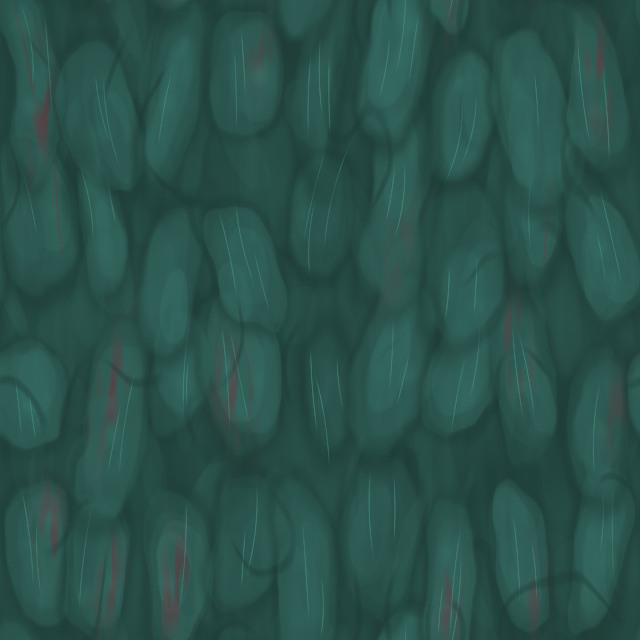
Reproduce this texture procedurally as a three.js fragment shader.

```glsl
varying vec2 vUv;

vec3 hash(vec2 p, float seed) {
  vec3 k = vec3(dot(p, vec2(127.1, 311.7)), dot(p, vec2(269.5, 183.3)), dot(p, vec2(419.2, 371.9)));
  return fract(sin(k + seed * 17.3) * 43758.5);
}

vec2 wrapCell(vec2 cell, vec2 period) {
  return floor(mod(cell + 0.5, period));
}

float cornerSlope(vec2 cell, vec2 f, vec2 corner, vec2 period) {
  float angle = 6.2832 * hash(wrapCell(cell + corner, period), 3.0).x;
  return dot(vec2(cos(angle), sin(angle)), f - corner);
}

// Gradient noise that repeats after a whole number of cells
float noise(vec2 uv, vec2 period) {
  vec2 p = uv * period, cell = floor(p), f = p - cell;
  vec2 s = f * f * f * (f * (f * 6.0 - 15.0) + 10.0);
  float low = mix(cornerSlope(cell, f, vec2(0, 0), period), cornerSlope(cell, f, vec2(1, 0), period), s.x);
  float high = mix(cornerSlope(cell, f, vec2(0, 1), period), cornerSlope(cell, f, vec2(1, 1), period), s.x);
  return mix(low, high, s.y);
}

// Approximate distance to a squarish upright oval
float ovalDistance(vec2 p, vec2 radius) {
  vec2 q = pow(abs(p / radius) + 1e-4, vec2(2.4));
  return (pow(q.x + q.y, 0.4167) - 1.0) * radius.x;
}

// Scattered translucent brush strokes, leaning either way
vec3 paintStrokes(vec3 color, vec2 uv, vec2 grid, float seed, vec3 dark, vec3 light, float opacity) {
  vec2 cell = floor(uv * grid);
  for (int y = -1; y <= 1; y++) {
    for (int x = -1; x <= 1; x++) {
      vec2 c = cell + vec2(x, y), id = wrapCell(c, grid);
      vec3 h = hash(id, seed), k = hash(id, seed + 1.0);
      vec2 p = uv - (c + h.xy) / grid;
      p.x -= (k.x - 0.5) * 0.7 * p.y + (h.z - 0.5) * 3.0 * p.y * p.y;
      float d = ovalDistance(p, vec2(0.08 + 0.36 * k.y, 0.3 + 0.4 * k.z) / grid);
      color = mix(color, mix(dark, light, h.z), opacity * smoothstep(0.002, -0.002, d));
    }
  }
  return color;
}

float creases(vec2 uv, vec2 period) {
  float line = smoothstep(0.055, 0.01, abs(noise(uv, period)));
  return line * smoothstep(0.0, 0.25, noise(uv + 0.37, vec2(7, 6)));
}

// One scale: dark rim, layered dabs, red stain, glow and fine scratches
vec3 paintScale(vec3 color, vec2 p, vec2 id, float wobble, float grain) {
  vec3 shape = hash(id, 5.0), mood = hash(id, 6.0);
  p.x -= (shape.x - 0.5) * 0.46 * p.y + (mood.x - 0.5) * 2.0 * p.y * p.y;
  vec2 radius = vec2(0.031 + 0.031 * shape.y, 0.08 + 0.068 * shape.z);
  float strength = mix(0.35, 1.0, smoothstep(0.0, 0.45, mood.y));

  float rim = (ovalDistance(p, radius) + wobble - 0.006) / 0.009;
  color = mix(color, vec3(0.115, 0.23, 0.21), 0.5 * exp(-rim * rim));

  for (int j = 0; j < 5; j++) {
    float inner = float(j) / 4.0;
    vec3 h = hash(id, 10.0 + float(j)), k = hash(id, 20.0 + float(j));
    vec2 size = mix(1.05, 0.55, inner) * vec2(1.0 - 0.3 * inner * k.x, 1.0);
    vec2 q = p - (h.xy - 0.5) * radius * (1.15 - size) * 1.5;
    q.x -= (k.x - 0.5) * 0.25 * q.y;
    float d = ovalDistance(q, radius * size) + wobble * (0.5 + k.y);
    float soft = mix(0.0012, 0.006, k.z * k.z);
    vec3 tint = mix(vec3(0.155, 0.315, 0.29), vec3(0.215, 0.435, 0.4), 0.7 * h.z + 0.3 * inner);
    color = mix(color, tint, strength * 0.42 * smoothstep(soft, -soft, d));
  }

  vec3 stain = hash(id, 30.0);
  vec2 s = (p - (stain.xy - 0.5) * radius * vec2(1.3, 1.0)) / (radius * vec2(0.45, 0.6));
  float red = step(0.5, stain.z) * exp(-dot(s, s)) * smoothstep(-0.25, 0.3, grain);
  color = mix(color, vec3(0.39, 0.21, 0.24), red * mix(0.3, 0.85, mood.z));

  for (int j = 0; j < 3; j++) {
    vec3 h = hash(id, 40.0 + float(j)), k = hash(id, 50.0 + float(j));
    vec2 g = (p - (h.xy - 0.5) * radius * vec2(0.9, 1.1)) / vec2(0.013, 0.015);
    color = mix(color, vec3(0.23, 0.48, 0.44), 0.3 * h.z * strength * exp(-dot(g, g)));

    vec2 q = p - vec2((float(j) - 1.0) * 0.017 + (k.x - 0.5) * 0.016, (k.y - 0.5) * 0.08);
    float reach = 0.04 + 0.055 * k.z;
    q.x += (h.x - 0.3) * 0.16 * q.y + (h.y - 0.5) * 2.2 * q.y * q.y;
    float taper = 1.0 - smoothstep(0.5, 1.0, abs(q.y) / reach);
    float scratch = smoothstep(0.0016, 0.0003, abs(q.x)) * taper;
    vec3 ink = mix(vec3(0.26, 0.52, 0.48), vec3(0.42, 0.22, 0.25), step(0.93, k.x));
    color = mix(color, ink, 0.65 * scratch * step(0.3, h.z));
  }
  return color;
}

void main() {
  vec2 uv = vUv;
  vec2 bent = uv + 0.012 * vec2(noise(uv, vec2(11, 9)), noise(uv, vec2(9, 11)));
  float wobble = 0.016 * noise(uv, vec2(12, 8)) + 0.004 * noise(uv, vec2(36, 23));
  float grain = noise(uv, vec2(75, 12));

  // Dim ground
  vec3 color = mix(vec3(0.125, 0.25, 0.23), vec3(0.16, 0.32, 0.29), 0.5 + 0.8 * noise(uv, vec2(9, 5)));
  color = paintStrokes(color, bent, vec2(12, 6), 60.0, vec3(0.12, 0.24, 0.22), vec3(0.18, 0.365, 0.335), 0.45);

  // Nine columns and four rows of jittered scales
  vec2 grid = vec2(9, 4), cell = floor(uv * grid);
  for (int y = -1; y <= 1; y++) {
    for (int x = -1; x <= 1; x++) {
      vec2 c = cell + vec2(x, y), id = wrapCell(c, grid);
      vec2 jitter = (hash(id, 4.0).xy - 0.5) * vec2(0.36, 0.5);
      color = paintScale(color, uv - (c + 0.5 + jitter) / grid, id, wobble, grain);
    }
  }

  // Glazes, dark creases and dry vertical brushwork over everything
  color = paintStrokes(color, bent, vec2(13, 7), 70.0, vec3(0.12, 0.24, 0.22), vec3(0.205, 0.415, 0.38), 0.17);
  color = mix(color, vec3(0.11, 0.22, 0.2), 0.4 * creases(bent, vec2(9, 5)));
  color *= 1.02 + 0.05 * noise(uv, vec2(42, 9)) + 0.03 * grain;
  gl_FragColor = vec4(color, 1.0);
}
```
